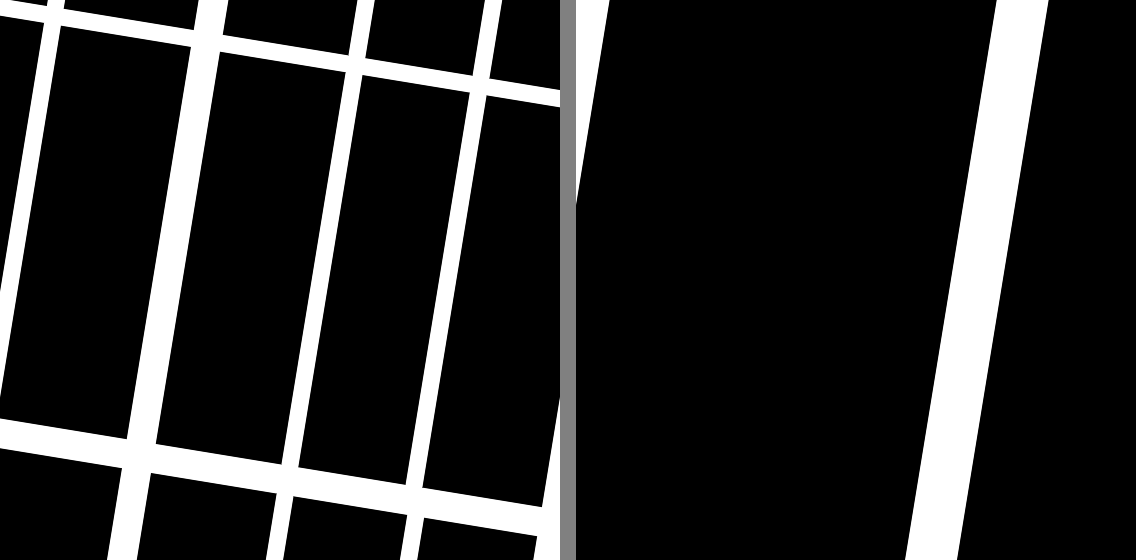
Left, the full canvas; right, a detail of the centre.
A three.js fragment shader for this pattern:

```glsl
// Tilted white lattice of thick and thin bars on black, with slightly uneven columns.
varying vec2 vUv;

// Signed distance to a bar of the given width.
float bar(float offset, float width) {
  return abs(offset) - 0.5 * width;
}

void main() {
  const float period = 0.7513;
  const float thick = 0.0525;
  const float thin = 0.0305;

  // Tilt the lattice and place its thick crossing at the origin.
  float tilt = radians(9.3);
  vec2 axis = vec2(cos(tilt), sin(tilt));
  vec2 p = vec2(axis.x * vUv.x - axis.y * vUv.y, dot(axis.yx, vUv));
  p -= vec2(0.2147, 0.2232);

  vec2 cell = floor(p / period);
  vec2 local = p - cell * period;
  vec2 nearest = floor(p / period + 0.5);
  vec2 toCross = p - nearest * period;

  // One thick upright per repeat; cross bars alternate thick and thin.
  float crossWidth = mix(thick, thin, mod(nearest.y, 2.0));
  float d = min(bar(toCross.x, thick), bar(toCross.y, crossWidth));

  // Two thin uprights per repeat; the second drifts between cells.
  float drift = 0.019 * cell.x + 0.0117 * max(-cell.y, 0.0);
  d = min(d, bar(local.x - 0.2689, thin));
  d = min(d, bar(local.x - 0.4935 - drift, thin));

  // Antialiased white bars over black.
  float soft = 0.6 * fwidth(vUv.x);
  float ink = 1.0 - smoothstep(-soft, soft, d);
  gl_FragColor = vec4(vec3(ink), 1.0);
}
```
